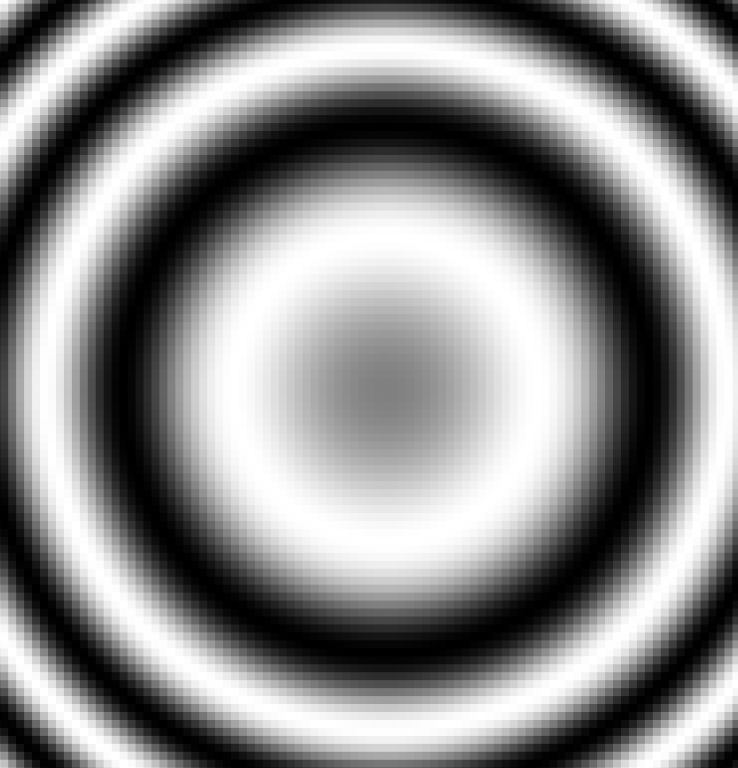
Write a Shadertoy shader that draws this background.

```glsl
// Concentric black and white rings that tighten outward around a grey core,
// drawn as a sine of the squared radius. The plane is first snapped to a grid
// of small square tiles, so that each ring steps softly from tile to tile.

// Snaps a point to the nearest tile centre; borders blend over the given width.
vec2 snapToTile(vec2 p, float borderWidth) {
    return floor(p) + clamp((fract(p) - 0.5) / borderWidth + 0.5, 0.0, 1.0);
}

void mainImage(out vec4 fragColor, in vec2 fragCoord) {
    // Canvas heights, measured from the ring centre
    vec2 p = fragCoord / iResolution.y - vec2(0.5029, 0.4926);

    // Square tiles, one of them centred on the rings
    float tilesPerHeight = 96.5;
    vec2 tile = snapToTile(p * tilesPerHeight, tilesPerHeight / iResolution.y);
    p = tile / tilesPerHeight;

    // Rings: the phase grows with the squared radius
    float brightness = 0.5 + 0.5 * sin(40.0 * dot(p, p));
    fragColor = vec4(vec3(brightness), 1.0);
}
```
